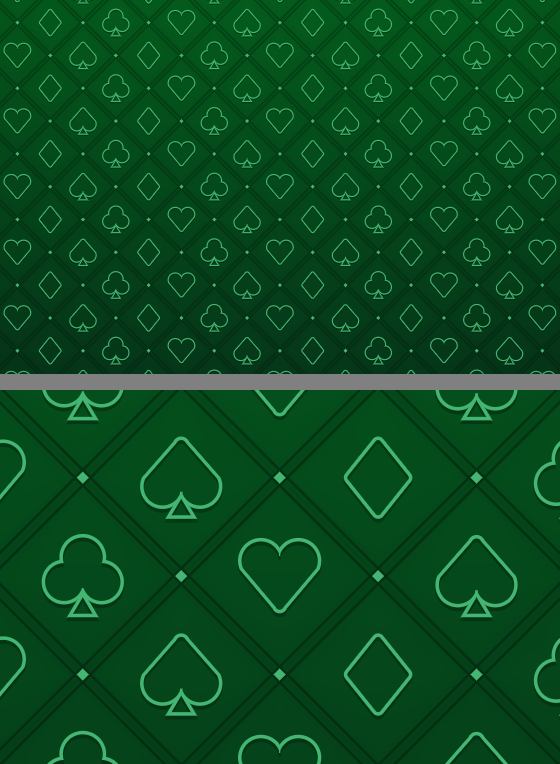
Top, the full canvas; bottom, a detail of the centre.
This pattern is drawn by a Shadertoy shader. Its source:

```glsl
const float CELLS_ACROSS = 17.067;
const vec2 LATTICE_ORIGIN = vec2(0.53, 0.69);
const vec3 FELT_TOP = vec3(0.015, 0.36, 0.11);
const vec3 FELT_BOTTOM = vec3(0.02, 0.215, 0.10);
const vec3 SEAM_DARK = vec3(0.0, 0.11, 0.04);
const vec3 MINT = vec3(0.27, 0.71, 0.45);

float coverage(float d, float pixel) {
    return clamp(0.5 - d / pixel, 0.0, 1.0);
}

// Capsule whose radius changes from ra at a to rb at b
float taperedCapsule(vec2 p, vec2 a, vec2 b, float ra, float rb) {
    vec2 ba = b - a;
    float h = clamp(dot(p - a, ba) / dot(ba, ba), 0.0, 1.0);
    return length(p - a - ba * h) - mix(ra, rb, h);
}

// Two round lobes tapering to one tip, with a solid middle
float lobedDrop(vec2 p, vec2 lobe, float lobeRadius, float tipY, float tipRadius) {
    p.x = abs(p.x);
    float side = taperedCapsule(p, lobe, vec2(0.0, tipY), lobeRadius, tipRadius);
    float middle = length(p - vec2(0.0, mix(lobe.y, tipY, 0.28))) - 0.9 * lobeRadius;
    return min(side, middle);
}

float roundedRhombus(vec2 p, vec2 halfSize, float rounding) {
    p = abs(p);
    vec2 edge = vec2(-halfSize.x, halfSize.y);
    vec2 rel = p - vec2(halfSize.x, 0.0);
    float h = clamp(dot(rel, edge) / dot(edge, edge), 0.0, 1.0);
    float side = sign(dot(rel, halfSize.yx));
    return length(rel - edge * h) * side - rounding;
}

float trefoil(vec2 p) {
    p.x = abs(p.x);
    float lobes = min(length(p - vec2(0.0, 0.19)) - 0.22,
                      length(p - vec2(0.19, -0.06)) - 0.21);
    return min(lobes, length(p - vec2(0.0, 0.02)) - 0.16);
}

float stemTriangle(vec2 p, float apexY, float baseY, float halfWidth) {
    vec2 normal = normalize(vec2(apexY - baseY, halfWidth));
    return max(dot(vec2(abs(p.x), p.y - apexY), normal), baseY - p.y);
}

// Body outline opened where the outlined stem overlaps it
float stemmedOutline(float body, float stem) {
    return min(abs(max(body, -stem)), abs(stem));
}

// Suits: 0 diamond, 1 club, 2 heart, 3 spade
float suitOutline(vec2 p, int suit) {
    if (suit == 0) return abs(roundedRhombus(p, vec2(0.28, 0.35), 0.05));
    if (suit == 2) return abs(lobedDrop(p, vec2(0.19, 0.155), 0.215, -0.30, 0.06));
    float stem = stemTriangle(p, -0.18, -0.40, 0.13);
    float body = suit == 1 ? trefoil(p)
                           : lobedDrop(p, vec2(0.19, -0.09), 0.21, 0.33, 0.07);
    return stemmedOutline(body, stem);
}

vec3 feltColor(vec2 uv) {
    float sideShade = 1.0 - 0.22 * pow(abs(uv.x - 0.5), 2.0);
    return mix(FELT_BOTTOM, FELT_TOP, uv.y) * sideShade;
}

void mainImage(out vec4 fragColor, in vec2 fragCoord) {
    float pixel = CELLS_ACROSS / iResolution.x;
    vec2 grid = vec2(fragCoord.x, iResolution.y - fragCoord.y) * pixel - LATTICE_ORIGIN;
    vec3 color = feltColor(fragCoord / iResolution.xy);

    // Diagonal coordinates: seams on even values, suits between them
    vec2 diagonal = vec2(grid.x + grid.y, grid.x - grid.y);
    vec2 toSeam = abs(diagonal - 2.0 * round(diagonal * 0.5));
    vec2 seamDistance = toSeam * 0.70711;

    // Soft crease and paired stitch grooves
    float nearest = min(seamDistance.x, seamDistance.y);
    color *= 1.0 - 0.10 * exp(-nearest * 12.0);
    vec2 groove = abs(seamDistance - 0.055);
    float grooveLine = coverage(min(groove.x, groove.y) - 0.013, pixel);
    color = mix(color, SEAM_DARK, 0.5 * grooveLine);

    // Suit order runs along each row and shifts by two on odd rows
    vec2 cell = 2.0 * floor(diagonal * 0.5) + 1.0;
    vec2 node = 0.5 * vec2(cell.x + cell.y, cell.x - cell.y);
    float order = floor(node.x * 0.5) + 2.0 * mod(node.y, 2.0);
    int suit = int(mod(order, 4.0));
    vec2 local = (grid - node) * vec2(1.0, -1.0);

    // Shadow below the outline, then the outline itself
    float shadow = suitOutline(local + vec2(0.0, 0.035), suit) - 0.022;
    color = mix(color, SEAM_DARK, 0.4 * coverage(shadow, pixel));
    float outline = suitOutline(local, suit) - 0.018;
    color = mix(color, MINT, coverage(outline, pixel));

    // Small studs where seams cross
    float stud = max(toSeam.x, toSeam.y) - 0.062;
    color = mix(color, MINT, coverage(stud * 0.70711, pixel));

    fragColor = vec4(color, 1.0);
}
```
